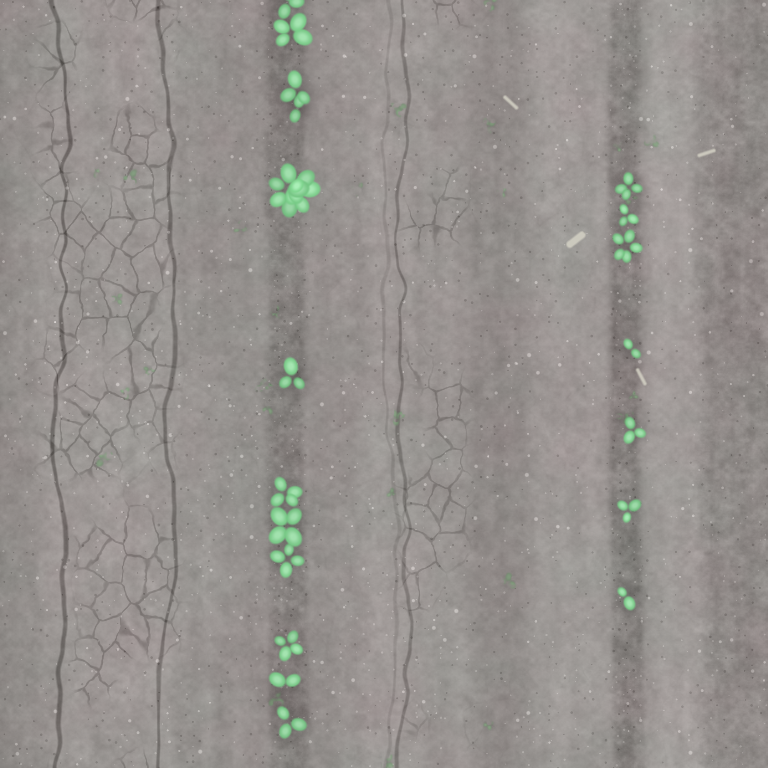
Write a WebGL 2 fragment shader that draws this texture.

```glsl
#version 300 es
precision highp float;
uniform vec2 u_resolution;
out vec4 fragColor;

const vec3 SOIL = vec3(0.59, 0.57, 0.56);
const vec3 LEAF_DARK = vec3(0.42, 0.76, 0.48);
const vec3 LEAF_LIGHT = vec3(0.64, 0.90, 0.69);
const vec3 WEED = vec3(0.44, 0.58, 0.43);
const vec3 STRAW = vec3(0.83, 0.82, 0.77);
const float SOFT = 0.0018;

float hash(vec2 p) {
  return fract(sin(dot(p, vec2(127.1, 311.7))) * 43758.545);
}

float noise(vec2 p) {
  vec2 i = floor(p), f = fract(p);
  f = f * f * (3.0 - 2.0 * f);
  return mix(mix(hash(i), hash(i + vec2(1, 0)), f.x),
             mix(hash(i + vec2(0, 1)), hash(i + vec2(1, 1)), f.x), f.y);
}

float fbm(vec2 p) {
  float sum = 0.0, amp = 0.5;
  for (int i = 0; i < 4; i++, p = p * 2.03 + 17.0, amp *= 0.55) sum += amp * (noise(p) - 0.5);
  return sum;
}

// Soft vertical strip between two x positions
float band(float x, float left, float right, float blur) {
  return smoothstep(left - blur, left + blur, x) - smoothstep(right - blur, right + blur, x);
}

// Gap between the two nearest cell centres, zero on cell borders
float cellEdge(vec2 p) {
  vec2 cell = floor(p);
  float near = 9.0, second = 9.0;
  for (int k = 0; k < 9; k++) {
    vec2 id = cell + vec2(k % 3 - 1, k / 3 - 1);
    float d = length(id + vec2(hash(id), hash(id + 31.7)) - p);
    second = min(second, max(near, d));
    near = min(near, d);
  }
  return second - near;
}

// Long wandering crack running up the field
float longCrack(vec2 p, float x, float width, float seed) {
  float wander = (noise(vec2(p.y * 7.0, seed)) - 0.5) * 0.024
               + (noise(vec2(p.y * 32.0, seed + 5.0)) - 0.5) * 0.011;
  float w = width * mix(0.3, 1.3, noise(vec2(p.y * 16.0, seed + 9.0)));
  return 1.0 - smoothstep(w * 0.4, w + SOFT, abs(p.x - x - wander));
}

// Light speck in some cells of a grid
float speck(vec2 p, float cells, float chance, float seed) {
  vec2 q = p * cells, id = floor(q) + seed;
  vec2 centre = 0.3 + 0.4 * vec2(hash(id + 3.1), hash(id + 7.3));
  float r = mix(0.12, 0.28, hash(id + 1.7));
  return step(hash(id), chance) * (1.0 - smoothstep(r * 0.4, r, length(fract(q) - centre)));
}

// Ring of oval leaves over a soft shadow
void plant(inout vec3 col, vec2 p, vec2 centre, float size, int leaves, vec3 dark, vec3 light, float alpha, float seed) {
  vec2 d = p - centre;
  col *= 1.0 - 0.16 * alpha * exp(-dot(d, d) / (size * size * 4.0));
  for (int i = 0; i < leaves; i++) {
    vec2 id = vec2(i, seed);
    float a = 6.2832 * (float(i) + 0.5 * hash(id)) / float(min(leaves, 7)) + 6.28 * hash(vec2(seed, 4.0));
    float reach = size * (i < 7 ? 0.75 + 0.14 * float(min(leaves, 7)) : 0.6);
    vec2 axis = vec2(cos(a), sin(a)), q = d - axis * reach;
    q = vec2(dot(q, axis), dot(q, vec2(-axis.y, axis.x)));
    float r = size * mix(0.75, 1.1, hash(id + 2.3));
    float dist = (length(q / vec2(1.0, 0.78)) - r) * 0.85;
    vec3 tint = mix(light, dark, smoothstep(-r * 0.7, 0.0, dist) * 0.8);
    tint *= 0.95 + 0.1 * hash(id + 8.0);
    col = mix(col, tint, alpha * (1.0 - smoothstep(-SOFT, SOFT, dist)));
  }
}

// Evenly spaced, slightly jittered run of seedlings
void sowRun(inout vec3 col, vec2 p, vec2 start, float gap, int count, float size, int leaves) {
  for (int i = 0; i < count; i++) {
    vec2 id = vec2(i, start.y * 57.0);
    vec2 jitter = (vec2(hash(id), hash(id + 6.0)) - 0.5) * 0.012;
    int n = leaves + int(hash(id + 9.0) * 2.5);
    plant(col, p, start + vec2(0.0, gap * float(i)) + jitter, size * mix(0.85, 1.15, hash(id + 4.0)),
          n, LEAF_DARK, LEAF_LIGHT, 0.95, id.x + id.y);
  }
}

void straw(inout vec3 col, vec2 p, vec2 centre, float angle, float halfLength, float width) {
  vec2 q = p - centre, axis = vec2(cos(angle), sin(angle));
  float d = length(q - axis * clamp(dot(q, axis), -halfLength, halfLength)) - width;
  col = mix(col, STRAW, 0.85 * (1.0 - smoothstep(-SOFT, SOFT, d)));
}

void main() {
  vec2 p = gl_FragCoord.xy / u_resolution;
  float x = p.x + (noise(vec2(p.y * 5.0, 2.0)) - 0.5) * 0.008;

  // Tilled strips, light wheel tracks and dark seed rows
  float crust = band(x, 0.06, 0.225, 0.02) + 0.8 * band(x, 0.525, 0.61, 0.015);
  float rows = band(x, 0.35, 0.398, 0.008) + band(x, 0.796, 0.835, 0.006);
  float shade = 0.025 * crust - 0.065 * rows - 0.03 * band(x, 0.92, 1.1, 0.02)
    + 0.03 * band(x, 0.47, 0.525, 0.015) + 0.03 * band(x, 0.69, 0.79, 0.015)
    + 0.045 * band(x, 0.845, 0.91, 0.015) - 0.025 * band(x, 0.61, 0.68, 0.02)
    - 0.02 * band(x, -0.1, 0.035, 0.02);
  shade += 0.03 * (noise(vec2(x * 75.0, p.y * 3.0)) - 0.5);

  // Clods and grain
  float rough = 1.0 + 0.7 * rows + 0.5 * band(x, 0.91, 1.1, 0.02);
  shade += rough * (0.075 * fbm(p * 55.0) + 0.075 * fbm(p * 150.0)) + 0.03 * fbm(p * 8.0);
  vec3 col = SOIL + shade + vec3(0.006, -0.004, 0.0) * fbm(p * 12.0) * 4.0;

  // Crust cracks and long furrow cracks
  vec2 warped = p + 0.018 * vec2(fbm(p * 30.0), fbm(p * 30.0 + 40.0));
  float web = (1.0 - smoothstep(0.02, 0.11, cellEdge(warped * vec2(30.0, 24.0))))
            * smoothstep(0.38, 0.7, noise(p * 17.0 + 3.0));
  col -= 0.11 * web * clamp(crust + 0.08, 0.0, 1.0);
  col -= 0.18 * longCrack(p, 0.078, 0.0026, 1.0) + 0.16 * longCrack(p, 0.216, 0.0026, 2.0)
       + 0.13 * longCrack(p, 0.526, 0.002, 3.0) + 0.06 * longCrack(p, 0.51, 0.002, 4.0);

  // Pale and dark crumbs
  col += 0.15 * speck(p, 75.0, 0.05, 3.0) + 0.09 * speck(p, 130.0, 0.06 + 0.1 * rows, 50.0);
  col -= 0.09 * speck(p + 0.37, 110.0, 0.10 + 0.12 * rows, 90.0);

  // Faint weeds between the rows
  for (int i = 0; i < 26; i++) {
    vec2 id = vec2(i, 71);
    float lane = 0.16 + 0.165 * float(i % 5);
    vec2 spot = vec2(lane + (hash(id) - 0.5) * 0.07, hash(id + 5.0));
    plant(col, p, spot, mix(0.003, 0.006, hash(id + 2.0)), 3, WEED, WEED * 1.15,
          0.65 * smoothstep(0.25, 0.7, noise(p * 190.0)), float(i));
  }

  // Left row, then the sparser right row
  sowRun(col, p, vec2(0.372, 0.065), 0.048, 3, 0.0105, 2);
  sowRun(col, p, vec2(0.376, 0.267), 0.045, 3, 0.0115, 3);
  sowRun(col, p, vec2(0.379, 0.510), 0.150, 1, 0.0105, 2);
  sowRun(col, p, vec2(0.380, 0.750), 0.100, 1, 0.0125, 11);
  sowRun(col, p, vec2(0.382, 0.855), 0.032, 2, 0.0105, 2);
  sowRun(col, p, vec2(0.376, 0.953), 0.042, 2, 0.0105, 3);
  sowRun(col, p, vec2(0.820, 0.222), 0.108, 4, 0.0080, 2);
  sowRun(col, p, vec2(0.820, 0.685), 0.036, 3, 0.0090, 3);

  // Scattered straw
  for (int i = 0; i < 4; i++) {
    float k = float(i);
    vec2 spot = vec2(0.665 + 0.085 * k, 0.5 + 0.47 * fract(k * 0.62 + 0.78));
    straw(col, p, spot, 2.4 + 1.4 * k, 0.010, i == 1 ? 0.0045 : 0.0022);
  }
  fragColor = vec4(clamp(col, 0.0, 1.0), 1.0);
}
```
